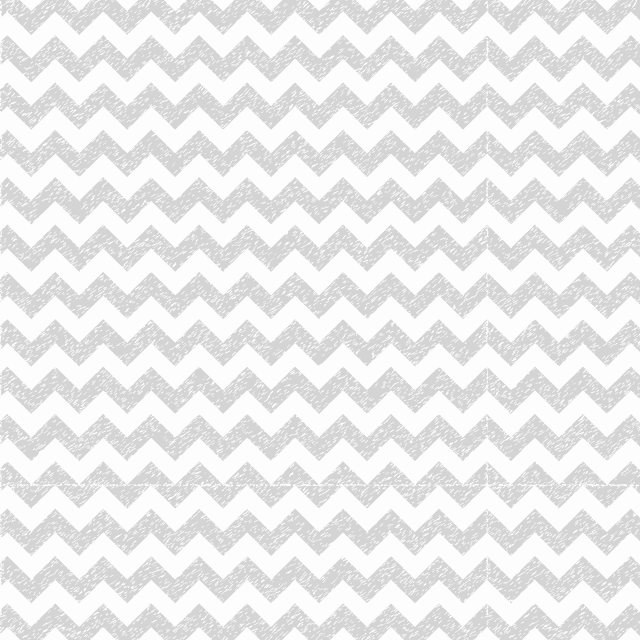
Reproduce this pattern procedurally as a Shadertoy shader.

```glsl
// Grey chevron bands on near-white paper, worn by fine slanted scratches.
// Bands come from a triangle wave repeated in rows; scratches are cellular
// noise with one random dash per cell, on a tile whose joins show as seams.

const vec3 PAPER = vec3(0.992);
const vec3 INK = vec3(0.830);

const vec2 PERIOD = vec2(0.07495, 0.0740);   // zigzag width, row spacing
const vec2 PEAK = vec2(0.0863, 0.9267);      // band centre at one peak
const float AMPLITUDE = 0.0368;
const float THICKNESS = 0.0371;              // measured vertically

const float SCRATCH_ANGLE = 0.66;
const float ANGLE_JITTER = 0.45;
const vec2 SCRATCH_CELL = vec2(0.0090, 0.0034);
const vec2 SCRATCH_LENGTH = vec2(0.0015, 0.0044);   // half length range
const vec2 SCRATCH_WIDTH = vec2(0.00035, 0.00080);  // half width range
const float SCRATCH_DENSITY = 0.68;
const float PATCHINESS = 0.22;

const float WEAR_TILE = 0.7600;
const vec2 SEAM_ORIGIN = vec2(0.0012, 0.2420);
const float SEAM_WIDTH = 0.0017;             // largest half width
const float SEAM_STEP = 0.0026;

vec3 hash3(vec2 cell) {
    vec3 q = fract(cell.xyx * vec3(0.1031, 0.1030, 0.0973));
    q += dot(q, q.yxz + 33.33);
    return fract((q.xxy + q.yzz) * q.zyx);
}

mat2 rotation(float a) {
    float c = cos(a), s = sin(a);
    return mat2(c, -s, s, c);
}

// Share of a pixel covered by a strip of the given half width
float stripCoverage(float d, float halfWidth, float pixel) {
    float hi = min(halfWidth, d + 0.5 * pixel);
    float lo = max(-halfWidth, d - 0.5 * pixel);
    return clamp((hi - lo) / pixel, 0.0, 1.0);
}

float chevronBands(vec2 p, float pixel) {
    float wave = 2.0 * abs(fract((p.x - PEAK.x) / PERIOD.x) - 0.5);
    float y = p.y - PEAK.y - AMPLITUDE * (wave - 1.0);
    float offset = mod(y + 0.5 * PERIOD.y, PERIOD.y) - 0.5 * PERIOD.y;
    float slope = 2.0 * AMPLITUDE / PERIOD.x;
    float d = (abs(offset) - 0.5 * THICKNESS) / sqrt(1.0 + slope * slope);
    return 1.0 - smoothstep(-0.6 * pixel, 0.6 * pixel, d);
}

// Slow variation of the wear, from layered sines
float wearPatches(vec2 p) {
    return 0.5 * sin(p.x * 71.0 + 2.0 * sin(p.y * 47.0))
         + 0.5 * sin(p.y * 93.0 - p.x * 38.0 + 1.5 * sin(p.x * 59.0));
}

float scratches(vec2 p, float pixel) {
    vec2 q = rotation(SCRATCH_ANGLE) * p;
    vec2 home = floor(q / SCRATCH_CELL);
    float density = SCRATCH_DENSITY + PATCHINESS * wearPatches(p);
    float cover = 0.0;
    for (int j = -1; j <= 1; j++)
    for (int i = -1; i <= 1; i++) {
        vec2 cell = home + vec2(i, j);
        vec3 place = hash3(cell + 311.0);
        vec3 shape = hash3(cell + 877.0);
        vec2 d = q - (cell + place.xy) * SCRATCH_CELL;
        d = rotation((shape.x - 0.5) * ANGLE_JITTER) * d;
        float dash = stripCoverage(d.x, mix(SCRATCH_LENGTH.x, SCRATCH_LENGTH.y, shape.y), pixel)
                   * stripCoverage(d.y, mix(SCRATCH_WIDTH.x, SCRATCH_WIDTH.y, shape.z), pixel);
        cover += dash * step(place.z, density);
    }
    return min(cover, 1.0);
}

// Ragged line whose width changes in short random steps
float seam(float across, float along, float seed, float pixel) {
    float d = mod(across + 0.5 * WEAR_TILE, WEAR_TILE) - 0.5 * WEAR_TILE;
    vec3 r = hash3(vec2(floor(along / SEAM_STEP), seed));
    return stripCoverage(d + (r.x - 0.5) * SEAM_WIDTH, SEAM_WIDTH * r.y, pixel);
}

void mainImage(out vec4 fragColor, in vec2 fragCoord) {
    float pixel = 1.0 / iResolution.y;
    vec2 p = fragCoord * pixel;

    // Wear repeats on its own larger tile
    vec2 w = p - SEAM_ORIGIN;
    float wear = scratches(mod(w, WEAR_TILE), pixel);
    wear = max(wear, seam(w.x, p.y, 17.0, pixel));
    wear = max(wear, seam(w.y, p.x, 53.0, pixel));

    float ink = chevronBands(p, pixel) * (1.0 - wear);
    fragColor = vec4(mix(PAPER, INK, ink), 1.0);
}
```
